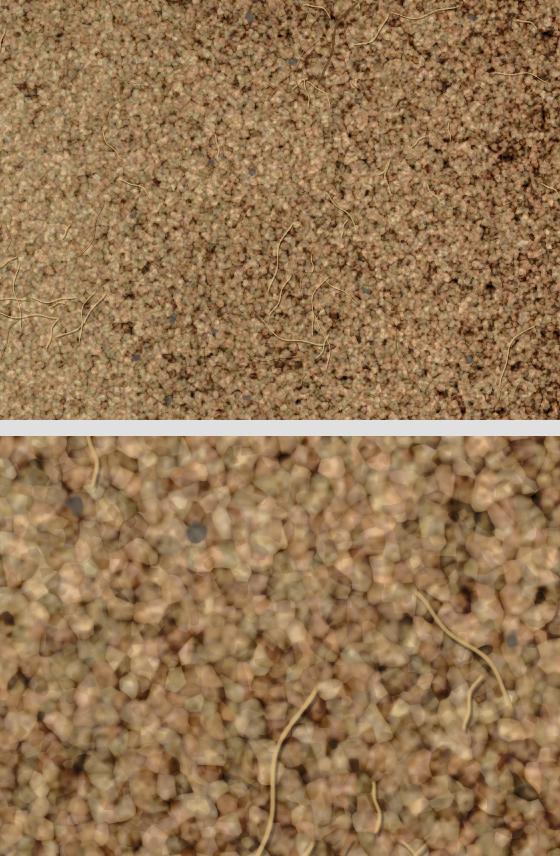
Top: the whole. Bottom: its middle third, enlarged.
Write a WebGL 2 fragment shader that draws this texture.

```glsl
#version 300 es
precision highp float;
// Coarse brown fibrous soil: soft-edged cellular grains and side-lit relief
// form a tone that indexes an earth palette; sparse mineral chips and thin
// curved fibres with shadows are scattered on top.

uniform vec2 u_resolution;
out vec4 fragColor;

const vec2 LIGHT = vec2(-0.0022, 0.0034);

vec3 hash3(vec2 p) {
    vec3 q = fract(p.xyx * vec3(0.1031, 0.1030, 0.0973));
    q += dot(q, q.yxz + 33.33);
    return fract((q.xxy + q.yzz) * q.zyx);
}

float noise(vec2 p) {
    vec2 i = floor(p), f = fract(p);
    f = f * f * (3.0 - 2.0 * f);
    float low = mix(hash3(i).x, hash3(i + vec2(1, 0)).x, f.x);
    float high = mix(hash3(i + vec2(0, 1)).x, hash3(i + vec2(1, 1)).x, f.x);
    return mix(low, high, f.y);
}

float fbm(vec2 p) {
    return 0.55 * noise(p) + 0.3 * noise(p * 2.1 + 17.0) + 0.15 * noise(p * 4.3 + 41.0);
}

mat2 rotation(float a) {
    return mat2(cos(a), -sin(a), sin(a), cos(a));
}

// Smoothed cells: x = grain tone, y = grain tint, z = squared centre distance
vec3 grains(vec2 p) {
    vec2 cell = floor(p), f = fract(p);
    vec3 sum = vec3(0.0);
    for (int y = -1; y <= 1; y++)
    for (int x = -1; x <= 1; x++) {
        vec2 o = vec2(x, y);
        vec3 h = hash3(cell + o);
        vec2 d = o + h.xy - f;
        float w = exp(-22.0 * dot(d, d));
        sum += w * vec3(h.z, hash3(cell + o + 71.0).x, 1.0);
    }
    return vec3(sum.xy / sum.z, -log(sum.z) / 22.0);
}

float relief(vec2 p) {
    return noise(p * vec2(88.0, 74.0)) + 0.5 * noise(p * 160.0 + 9.0);
}

vec3 earth(float tone) {
    vec3 ramp[6] = vec3[6](
        vec3(0.34, 0.21, 0.11), vec3(0.49, 0.36, 0.22), vec3(0.58, 0.46, 0.32),
        vec3(0.66, 0.53, 0.38), vec3(0.73, 0.61, 0.46), vec3(0.84, 0.71, 0.54));
    float t = clamp(tone, 0.0, 4.999);
    int i = int(t);
    vec3 c = mix(ramp[i], ramp[i + 1], fract(t));
    return c * (1.0 + 0.35 * min(tone, 0.0)) + 0.04 * max(tone - 5.0, 0.0);
}

// Coverage of a bent strand centred on c
float strand(vec2 p, vec2 c, float angle, float halfLen, float bend, float width) {
    vec2 q = rotation(angle) * (p - c);
    float wave = 0.06 * halfLen * sin(q.x * 5.0 / halfLen);
    float slope = 2.0 * bend * q.x;
    float d = abs(q.y - bend * q.x * q.x - wave) / sqrt(1.0 + slope * slope);
    float soft = 0.0011;
    float ends = 1.0 - smoothstep(halfLen * 0.85, halfLen, abs(q.x));
    return ends * (1.0 - smoothstep(width - soft, width + soft, d));
}

// Sparse ragged chips: x = coverage, y = random kind
vec2 chips(vec2 p, float scale, float share) {
    vec2 g = p * scale, cell = floor(g);
    vec3 h = hash3(cell + 133.0), k = hash3(cell + 211.0);
    vec2 d = rotation(k.x * 6.28) * (fract(g) - 0.3 - 0.4 * h.xy);
    float ragged = length(d * vec2(1.0, 1.0 + k.y)) + 0.12 * (noise(p * 140.0) - 0.5);
    float radius = 0.07 + 0.09 * k.z * k.z;
    return vec2(step(h.z, share) * (1.0 - smoothstep(radius - 0.03, radius + 0.03, ragged)), k.y);
}

vec3 ground(vec2 p) {
    vec2 warped = p + 0.006 * (vec2(noise(p * 60.0), noise(p * 60.0 + 31.0)) - 0.5);
    vec3 coarse = grains(rotation(0.35) * warped * vec2(82.0, 70.0));
    vec3 fine = grains(warped * 135.0 + 57.0);
    float detail = 2.5 * (coarse.x - 0.5) + 1.5 * (fine.x - 0.5);
    detail += 2.2 * (relief(p) - relief(p + LIGHT));
    detail += 1.7 * (noise(p * 210.0) - 0.5) - 3.0 * (coarse.z - 0.1);
    detail -= 1.6 * smoothstep(0.7, 0.95, noise(p * 48.0 + 5.0));
    // Broad light falls off towards the right and the upper edge
    float broad = 0.5 - 0.62 * p.x + 1.6 * (fbm(p * 3.0 + 3.0) - 0.5);
    broad -= 0.5 * smoothstep(0.75, 1.0, p.y);
    vec3 c = earth(2.6 + broad + detail * mix(0.85, 1.12, p.x / 1.33));
    // Rusty and mauve-grey grains
    float tint = coarse.y - 0.5 + 0.25 * (p.x - 0.66);
    return c + vec3(0.05, -0.025, -0.015) * tint + vec3(-0.02, 0.0, 0.06) * (fine.y - 0.5);
}

void main() {
    vec2 p = gl_FragCoord.xy / u_resolution.y;
    vec3 c = ground(p);

    // Slate and pale mineral chips
    vec2 chip = chips(p, 11.0, 0.16);
    vec3 mineral = mix(vec3(0.30, 0.29, 0.27), vec3(0.84, 0.76, 0.63), step(0.55, chip.y));
    c = mix(c, mineral * (0.8 + 0.4 * noise(p * 130.0)), 0.7 * chip.x);

    // Fibres, partly gathered in three tangles
    vec2 tangles[3] = vec2[3](vec2(0.09, 0.36), vec2(0.8, 0.9), vec2(0.76, 0.2));
    for (int i = 0; i < 58; i++) {
        vec3 a = hash3(vec2(i, 7.0)), b = hash3(vec2(i, 23.0));
        vec2 centre = a.xy * vec2(1.34, 1.0);
        if (i % 2 == 0) centre = tangles[(i / 2) % 3] + 0.26 * (a.xy - 0.5);
        float len = 0.02 + 0.075 * b.x * b.x, bend = (b.y - 0.5) * 0.75 / len;
        float width = 0.0009 + 0.0009 * b.z, angle = a.z * 6.28;
        float shade = strand(p + LIGHT, centre, angle, len, bend, width);
        float body = strand(p, centre, angle, len, bend, width);
        vec3 straw = mix(vec3(0.64, 0.45, 0.25), vec3(0.87, 0.73, 0.48), step(0.3, b.z));
        c = mix(c * (1.0 - 0.3 * shade), straw, 0.72 * body);
    }

    // One thick dark twig
    float twig = strand(p, vec2(0.795, 0.91), 1.2, 0.11, -1.6, 0.003);
    c = mix(c, vec3(0.40, 0.26, 0.14), 0.75 * twig);
    fragColor = vec4(clamp(c, 0.0, 1.0), 1.0);
}
```
